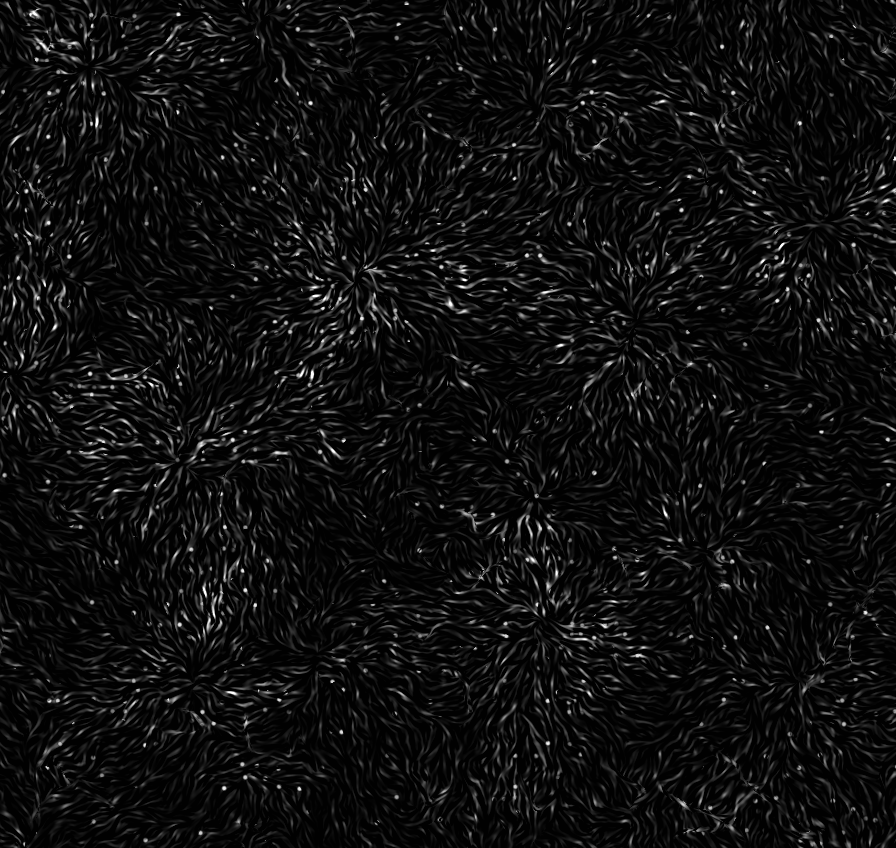
Give the GLSL for this texture, as a Shadertoy shader.

```glsl
// Draws a dark web of fine grey filaments that stream between bright, dotted knots.

const float KNOT_GRID = 3.8;      // knots per canvas height
const float THREAD_GRID = 13.0;   // scale of the long thin threads
const float FIBRE_GRID = 205.0;   // scale of the fine fibres
const float BEAD_GRID = 78.0;     // cells that may hold a bead
const float FIBRE_SPREAD = 0.072; // typical strength of the averaged noise

vec2 hash22(vec2 p) {
    vec3 q = fract(vec3(p.xyx) * vec3(0.1031, 0.1030, 0.0973));
    q += dot(q, q.yzx + 33.33);
    return fract((q.xx + q.yz) * q.zy);
}

float cornerSlope(vec2 cell, vec2 offset) {
    float angle = 6.28319 * hash22(cell).x;
    return dot(vec2(cos(angle), sin(angle)), offset);
}

float gradientNoise(vec2 p) {
    vec2 cell = floor(p);
    vec2 f = p - cell;
    vec2 u = f * f * f * (f * (f * 6.0 - 15.0) + 10.0);
    vec2 e = vec2(1.0, 0.0);
    float low = mix(cornerSlope(cell, f), cornerSlope(cell + e.xy, f - e.xy), u.x);
    float high = mix(cornerSlope(cell + e.yx, f - e.yx), cornerSlope(cell + e.xx, f - e.xx), u.x);
    return mix(low, high, u.y);
}

vec2 noisePair(vec2 p) {
    return vec2(gradientNoise(p), gradientNoise(p + 37.4));
}

// Line direction stored at twice its angle, so opposite directions agree.
vec2 doubleAngle(vec2 d) {
    return vec2(d.x * d.x - d.y * d.y, 2.0 * d.x * d.y) / (dot(d, d) + 0.001);
}

// Sum of the rays of all nearby knots; its length is large on knots and links.
vec2 knotRays(vec2 p) {
    vec2 cell = floor(p);
    vec2 rays = vec2(0.0);
    for (int y = -1; y <= 1; y++) {
        for (int x = -1; x <= 1; x++) {
            vec2 id = cell + vec2(x, y);
            vec2 d = p - id - hash22(id + 71.0);
            float strength = mix(0.3, 1.2, hash22(id + 19.0).x);
            rays += strength * exp(-3.5 * dot(d, d)) * doubleAngle(d);
        }
    }
    return rays;
}

// xy: double-angle direction along the thread, z: closeness to it.
vec3 thread(vec2 p, float halfWidth) {
    float n = gradientNoise(p);
    float h = 0.02;
    vec2 slope = vec2(gradientNoise(p + vec2(h, 0.0)), gradientNoise(p + vec2(0.0, h))) - n;
    slope /= h;
    float distanceTo = n / (length(slope) + 0.15);
    return vec3(doubleAngle(vec2(-slope.y, slope.x)), exp(-pow(distanceTo / halfWidth, 2.0)));
}

// Fine noise averaged along a line, scaled to unit spread.
float fibres(vec2 p, vec2 along) {
    float sum = 0.0;
    float total = 0.0;
    for (int i = -6; i <= 6; i++) {
        float t = float(i) * 0.42;
        float weight = exp(-0.33 * t * t);
        sum += weight * gradientNoise(p + along * t);
        total += weight;
    }
    return sum / (total * FIBRE_SPREAD);
}

// One small round bead in some of the cells.
float beads(vec2 p, float chance) {
    vec2 cell = floor(p);
    vec2 centre = mix(vec2(0.28), vec2(0.72), hash22(cell + 5.0));
    vec2 dice = hash22(cell + 211.0);
    float disc = 1.0 - smoothstep(0.08, 0.31, length(p - cell - centre));
    return disc * step(dice.x, chance) * mix(0.35, 1.0, dice.y);
}

void mainImage(out vec4 fragColor, in vec2 fragCoord) {
    vec2 p = fragCoord / iResolution.y;

    // Bent web of knots, links and threads
    vec2 bent = p + 0.08 * noisePair(p * 4.0) + 0.012 * noisePair(p * 19.0);
    vec2 rays = knotRays(bent * KNOT_GRID + 3.0);
    vec2 crooked = bent + 0.005 * noisePair(p * 48.0);
    vec3 strand = thread(crooked * THREAD_GRID + 11.0, 0.03);
    float strandGain = strand.z * smoothstep(-0.02, 0.3, gradientNoise(p * 10.0 + 53.0));

    // Local fibre direction
    vec2 flow = rays + 0.5 * noisePair(p * 4.0 + 61.0) + 0.5 * noisePair(p * 16.0 + 8.0);
    flow += 0.7 * strandGain * strand.xy;
    float angle = 0.5 * atan(flow.y, flow.x + 1e-5) + 1.5 * gradientNoise(p * 42.0);
    vec2 along = vec2(cos(angle), sin(angle));

    // Brightness: dim voids, denser links, uneven patches, broken fibres
    float density = 0.52 + 0.75 * smoothstep(0.1, 0.9, length(rays));
    density *= exp(0.8 * gradientNoise(p * 9.0 + 21.0) + 1.2 * gradientNoise(p * 30.0 + 4.0));
    float broken = exp(1.9 * gradientNoise(p * 85.0 + 15.0));

    float fibre = fibres(p * FIBRE_GRID, along);
    float grey = 0.105 * density * broken * max(fibre + 0.08, 0.0);
    grey += 0.22 * strandGain * broken * smoothstep(-1.2, 1.0, fibre);
    float chance = 0.15 * density * density + 0.1 * strandGain;
    float bead = beads(p * BEAD_GRID, chance) * smoothstep(-1.6, 0.5, fibre);
    grey = max(grey, 0.95 * bead) + 0.004;
    fragColor = vec4(vec3(min(grey, 1.0)), 1.0);
}
```
